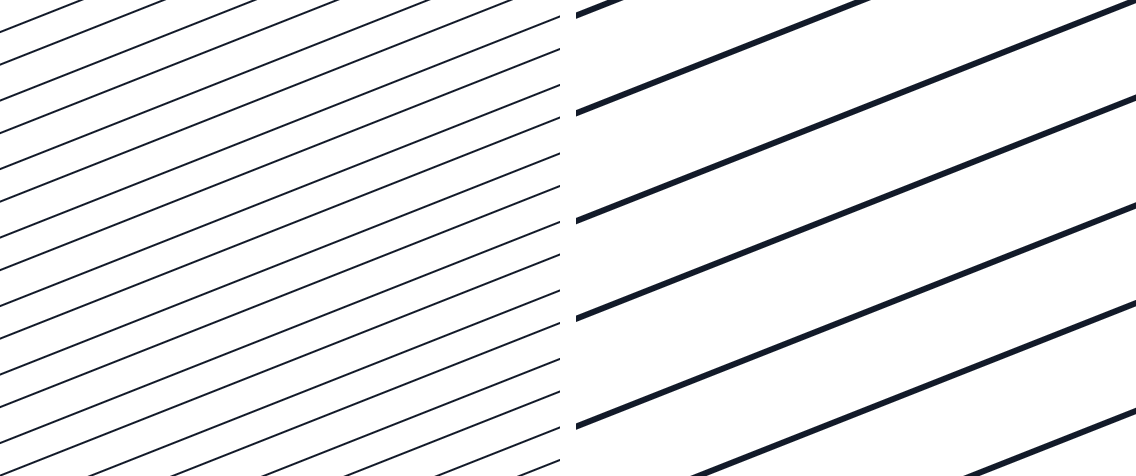
Left, the full canvas; right, a detail of the centre.
Give the GLSL for this pattern, as a Shadertoy shader.

```glsl
// Thin navy diagonal rules on white, rising gently to the right.
// Two slightly unequal gaps alternate, so a pair of lines is the repeat;
// each pixel measures its distance to the nearest line of its pair.

// Perpendicular distance to the nearest rule, in canvas heights
float ruleDistance(vec2 p) {
    const float slope = 0.395;
    const float period = 0.1439;

    // Drop below the top edge, sheared so every rule becomes level
    float drop = 1.0 - p.y + slope * p.x;
    float along = mod(drop - 0.0675, period);

    // Rules at both ends of the repeat and one just short of its middle
    float gap = min(min(along, period - along), abs(along - 0.0684));
    return gap / sqrt(1.0 + slope * slope);
}

void mainImage(out vec4 fragColor, in vec2 fragCoord) {
    vec2 p = fragCoord / iResolution.y;
    float pixel = 1.0 / iResolution.y;

    // Antialiased coverage over one pixel
    float ink = clamp(0.5 + (0.0021 - ruleDistance(p)) / pixel, 0.0, 1.0);

    vec3 paper = vec3(1.0);
    vec3 navy = vec3(0.07, 0.10, 0.16);
    fragColor = vec4(mix(paper, navy, ink), 1.0);
}
```
